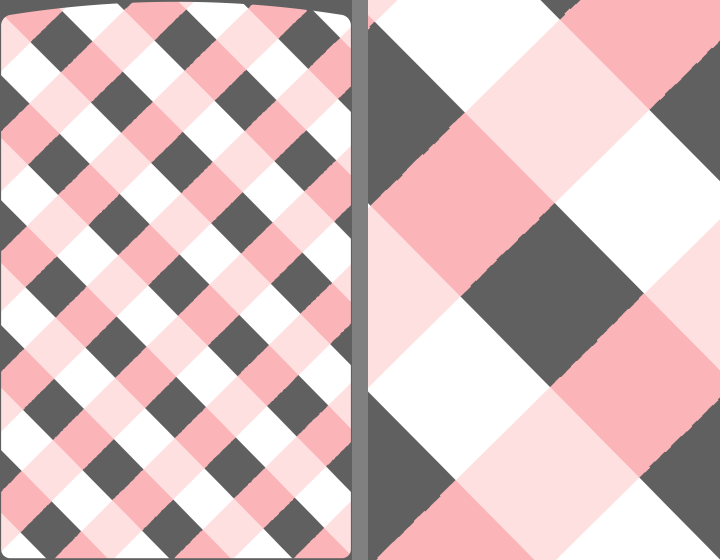
Left: the whole. Right: its middle third, enlarged.
Reproduce this pattern procedurally as a WebGL 1 fragment shader.

```glsl
precision highp float;
// Diagonal gingham panel: two crossing stripe families on a slightly turned,
// slightly keystoned lattice give four colours. The panel has rounded corners
// and a bowed top, and lies on charcoal. Lengths are in canvas heights.

uniform vec2 u_resolution;

const vec3 CHARCOAL = vec3(0.376, 0.376, 0.376);
const vec3 PINK = vec3(0.984, 0.710, 0.725);
const vec3 BLUSH = vec3(0.995, 0.880, 0.882);
const vec3 WHITE = vec3(1.0);

// Lattice: steps between charcoal squares, down-right and down-left.
const vec2 STEP_RIGHT = vec2(0.1066, -0.1078);
const vec2 STEP_LEFT = vec2(-0.1124, -0.1110);
const vec2 LATTICE_CENTRE = vec2(0.005, -0.009);
const float KEYSTONE = 0.0215;

// Edge wear: small steps along the charcoal and pink borders.
const float WEAR_STEPS = 36.0;
const float WEAR_DEPTH = 0.007;

float hash(vec2 p) {
  return fract(sin(dot(p, vec2(127.1, 311.7))) * 43758.5453);
}

float cross2(vec2 a, vec2 b) {
  return a.x * b.y - a.y * b.x;
}

// Coverage of a shape from its signed distance (negative inside).
float coverage(float dist, float pixel) {
  return clamp(0.5 - dist / pixel, 0.0, 1.0);
}

// Stripe centred on each integer, half a period wide.
float stripe(float coord, float period, float pixel) {
  float dist = abs(fract(coord + 0.5) - 0.5) - 0.25;
  return coverage(dist * period, pixel);
}

// Lattice coordinates of a point; integers are charcoal square centres.
vec2 toLattice(vec2 p) {
  vec2 q = p - LATTICE_CENTRE;
  q.x /= 1.0 + KEYSTONE * q.y;
  return vec2(cross2(q, STEP_LEFT), cross2(STEP_RIGHT, q))
       / cross2(STEP_RIGHT, STEP_LEFT);
}

vec3 gingham(vec2 cell, float pixel) {
  float across = stripe(cell.y, length(STEP_LEFT), pixel);
  vec2 notch = vec2(floor(cell.y * WEAR_STEPS), floor(cell.x * 2.0));
  float worn = cell.x + (hash(notch) - 0.5) * WEAR_DEPTH * across;
  float along = stripe(worn, length(STEP_RIGHT), pixel);
  return mix(mix(BLUSH, WHITE, along), mix(PINK, CHARCOAL, along), across);
}

// Signed distance to a panel with a bowed top and rounded corners.
float panel(vec2 p, vec2 halfSize, float bow, float radius) {
  float ratio = p.x / halfSize.x;
  float top = p.y - halfSize.y + bow * ratio * ratio;
  float bottom = -halfSize.y - p.y;
  vec2 d = vec2(abs(p.x) - halfSize.x, max(top, bottom)) + radius;
  return length(max(d, 0.0)) + min(max(d.x, d.y), 0.0) - radius;
}

void main() {
  float pixel = 1.0 / u_resolution.y;
  vec2 p = (gl_FragCoord.xy - 0.5 * u_resolution) * pixel;

  vec3 cloth = gingham(toLattice(p), pixel);
  vec2 halfSize = vec2(0.5 * u_resolution.x * pixel - 0.002, 0.4968);
  float inside = coverage(panel(p, halfSize, 0.026, 0.016), pixel);

  gl_FragColor = vec4(mix(CHARCOAL, cloth, inside), 1.0);
}
```
